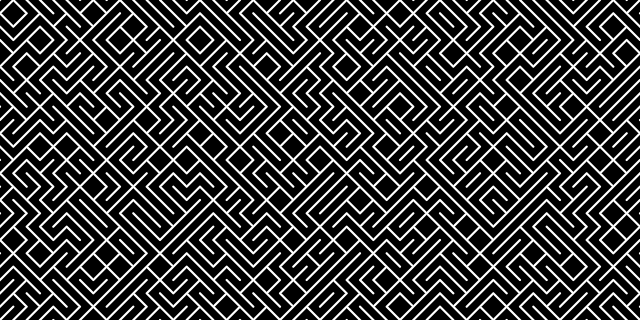
Write a WebGL 2 fragment shader that draws this pattern.

```glsl
#version 300 es
precision highp float;

uniform vec2 u_resolution;
out vec4 fragColor;

const float ROWS = 24.0;         // cells over the canvas height
const float HALF_WIDTH = 0.081;  // half the stroke width, in cells
const float EDGE_PIXELS = 0.6;   // half the soft edge, in pixels
const float SLASH_SHARE = 0.5;   // share of cells with a rising stroke
const vec3 BACKGROUND = vec3(0.0);
const vec3 STROKE = vec3(1.0);

float hash(vec2 p) {
  return fract(sin(dot(p, vec2(127.1, 311.7))) * 43758.5453);
}

float segmentDistance(vec2 p, vec2 a, vec2 b) {
  vec2 ab = b - a;
  float t = clamp(dot(p - a, ab) / dot(ab, ab), 0.0, 1.0);
  return length(p - a - t * ab);
}

// Distance to the one diagonal of a cell; p is relative to its centre
float diagonalDistance(vec2 p, vec2 cell) {
  float rise = hash(cell) < SLASH_SHARE ? 1.0 : -1.0;
  vec2 tip = vec2(0.5, 0.5 * rise);
  return segmentDistance(p, -tip, tip);
}

// Nearest stroke, with neighbours included so that caps cross cell borders
float mazeDistance(vec2 p) {
  vec2 home = floor(p);
  float nearest = 2.0;
  for (int y = -1; y <= 1; y++) {
    for (int x = -1; x <= 1; x++) {
      vec2 cell = home + vec2(x, y);
      nearest = min(nearest, diagonalDistance(p - cell - 0.5, cell));
    }
  }
  return nearest;
}

void main() {
  float cellsPerPixel = ROWS / u_resolution.y;
  vec2 p = gl_FragCoord.xy * cellsPerPixel;
  float edge = EDGE_PIXELS * cellsPerPixel;
  float ink = 1.0 - smoothstep(HALF_WIDTH - edge, HALF_WIDTH + edge, mazeDistance(p));
  fragColor = vec4(mix(BACKGROUND, STROKE, ink), 1.0);
}
```
